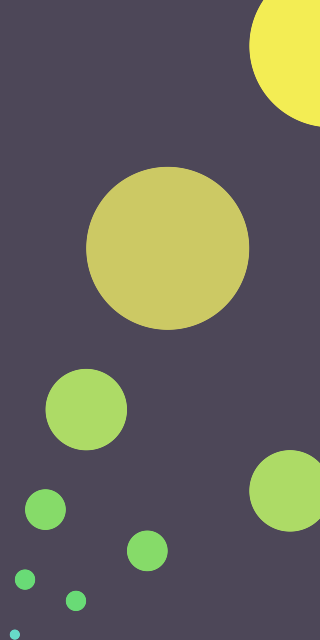
This background is drawn by a Shadertoy shader. Its source:

```glsl
// Lengths are fractions of the canvas height
const vec3 BACKGROUND = vec3(0.303, 0.278, 0.347);
const vec3 YELLOW = vec3(0.953, 0.930, 0.330);
const vec3 OLIVE = vec3(0.800, 0.788, 0.392);
const vec3 PAIR_COLORS[4] = vec3[4](
    vec3(0.678, 0.859, 0.400),
    vec3(0.525, 0.859, 0.412),
    vec3(0.412, 0.859, 0.463),
    vec3(0.404, 0.859, 0.784)
);

const float BIG_RADIUS = 0.1274;
const vec2 YELLOW_CENTER = vec2(0.5170, 0.9284);
const vec2 OLIVE_CENTER = vec2(0.2621, 0.6120);

const int PAIR_COUNT = 4;
const vec2 TRAIL_ORIGIN = vec2(0.0072, 0.1725);
const vec2 TRAIL_SPREAD = vec2(0.1276, 0.1875);
const float TRAIL_DROP = 0.0625;
const vec2 PARTNER_SPREAD = vec2(0.3184, -0.1250);
const vec2 PARTNER_SHIFT = vec2(0.0, -0.0020);

// Antialiased coverage of a disc
float disc(vec2 p, vec2 center, float radius) {
    float halfPixel = 0.5 / iResolution.y;
    return 1.0 - smoothstep(-halfPixel, halfPixel, length(p - center) - radius);
}

void mainImage(out vec4 fragColor, in vec2 fragCoord) {
    vec2 p = fragCoord / iResolution.y;
    vec3 color = BACKGROUND;

    // Large discs
    color = mix(color, YELLOW, disc(p, YELLOW_CENTER, BIG_RADIUS));
    color = mix(color, OLIVE, disc(p, OLIVE_CENTER, BIG_RADIUS));

    // Pairs that halve in size as they descend
    for (int i = 0; i < PAIR_COUNT; i++) {
        float scale = exp2(-float(i));
        float radius = 0.5 * BIG_RADIUS * scale;
        vec2 center = TRAIL_ORIGIN + TRAIL_SPREAD * scale;
        center.y -= TRAIL_DROP * float(i);
        vec2 partner = center + PARTNER_SPREAD * scale + PARTNER_SHIFT;
        float coverage = max(disc(p, center, radius), disc(p, partner, radius));
        color = mix(color, PAIR_COLORS[i], coverage);
    }

    fragColor = vec4(color, 1.0);
}
```
